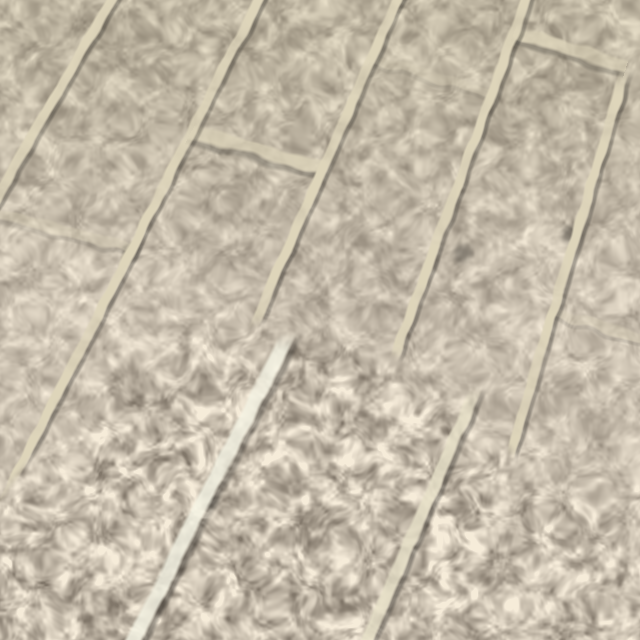
This texture is drawn by a Shadertoy shader. Its source:

```glsl
#define UPPER_HALF_WIDTH 0.0085
#define LOWER_HALF_WIDTH 0.0125
#define UPPER_GRAIN 1.25
#define LOWER_GRAIN 2.2
#define GRAIN_SCALE 48.0
#define SHADOW_DEPTH 0.30
#define STONE_DARK vec3(0.59, 0.55, 0.495)
#define STONE_LIGHT vec3(0.93, 0.89, 0.82)
#define UPPER_MORTAR vec3(0.87, 0.835, 0.73)
#define LOWER_MORTAR vec3(0.92, 0.91, 0.85)

const float JOINT_START[5] = float[5](0.332, 0.206, 0.091, 0.050, 0.488);
const float JOINT_STRENGTH[5] = float[5](0.40, 0.85, 0.25, 0.80, 0.40);
const vec2 STAINS[4] = vec2[4](vec2(0.723, 0.604), vec2(0.205, 0.605),
                               vec2(0.325, 0.217), vec2(0.890, 0.632));

float hash(vec2 p) {
    return fract(sin(dot(p, vec2(127.1, 311.7))) * 43758.5453);
}

float noise(vec2 p) {
    vec2 i = floor(p), f = fract(p);
    f = f * f * (3.0 - 2.0 * f);
    return mix(mix(hash(i), hash(i + vec2(1, 0)), f.x),
               mix(hash(i + vec2(0, 1)), hash(i + vec2(1, 1)), f.x), f.y);
}

// Mottled stone, bent by a coarser noise
float grain(vec2 p) {
    p += 0.9 * vec2(noise(p * 0.6), noise(p * 0.6 + 37.0));
    return 0.45 * noise(p) + 0.35 * noise(p * 1.9 + 11.0) + 0.2 * noise(p * 3.3 + 23.0);
}

// Course number across the fanned upper lines, from their quadratic spacing
float upperCourse(float x, float depth) {
    float b = 0.237 + 0.07 * depth;
    float c = x + 0.58 * depth - 0.174;
    return (b - sqrt(max(b * b - 0.028 * c, 0.0))) / 0.014;
}

float upperLineX(float k, float depth) {
    return 0.174 + 0.237 * k - 0.007 * k * k - depth * (0.58 - 0.07 * k);
}

// Pale mortar with a dark edge on its right side
vec3 mortar(vec3 base, vec3 tint, float side, float halfWidth, float strength) {
    float body = 1.0 - smoothstep(0.55, 1.15, abs(side) / halfWidth);
    float shade = 1.0 - smoothstep(0.1, 0.75, abs(side / halfWidth - 1.25));
    base *= 1.0 - SHADOW_DEPTH * shade * strength;
    return mix(base, tint, body * strength);
}

void mainImage(out vec4 fragColor, in vec2 fragCoord) {
    vec2 uv = fragCoord / iResolution.xy;
    float depth = 1.0 - uv.y;

    // Arched boundary between the two paved areas
    float seam = 0.51 + 1.5 * (uv.x - 0.43) * (uv.x - 0.43);
    float patchEdge = min(seam, 0.78) + 0.08 * (noise(uv * 12.0) - 0.5);
    float lower = smoothstep(-0.04, 0.08, depth - patchEdge);

    // Stone surface
    float cloud = noise(uv * 6.0 + 5.0) - 0.5;
    float speck = grain(uv * GRAIN_SCALE);
    float tone = 0.48 + mix(UPPER_GRAIN, LOWER_GRAIN, lower) * (speck - 0.5);
    tone += 0.14 * cloud + 0.10 * smoothstep(0.1, 0.5, depth) - 0.06 * lower;
    vec3 color = mix(STONE_DARK, STONE_LIGHT, clamp(tone, -0.25, 1.1));
    color *= mix(vec3(0.98, 0.985, 0.96), vec3(1.0), smoothstep(0.0, 0.5, depth));

    // Dark stains
    for (int i = 0; i < 4; i++) {
        float r = length(uv - STAINS[i]) + 0.012 * (speck - 0.5);
        color *= 1.0 - 0.28 * (1.0 - smoothstep(0.004, 0.022, r));
    }

    // Ragged wear shared by every line
    float wobble = 0.004 * (noise(uv * 38.0) - 0.5);
    float wear = 0.55 + 0.5 * noise(uv * 30.0 + 71.0);
    float upperMask = 1.0 - smoothstep(-0.025, 0.005, depth - seam);

    // Cross joints, one per upper course
    float course = upperCourse(uv.x, depth);
    int row = int(clamp(floor(course), 0.0, 4.0));
    float across = course - float(row);
    float inside = step(0.0, course) * step(course, 5.0);
    float jointSide = depth - JOINT_START[row] - 0.055 * across + 2.0 * wobble;
    float jointWidth = 0.006 + 0.006 * JOINT_STRENGTH[row];
    color = mortar(color, UPPER_MORTAR, jointSide, jointWidth,
                   JOINT_STRENGTH[row] * wear * inside * upperMask);

    // Upper long lines
    float k = clamp(round(course), 0.0, 4.0);
    float slope = 0.58 - 0.07 * k;
    float side = (uv.x - upperLineX(k, depth)) / sqrt(1.0 + slope * slope);
    color = mortar(color, UPPER_MORTAR, side + wobble, UPPER_HALF_WIDTH,
                   upperMask * min(wear + 0.15, 1.0)
                   * smoothstep(0.10, 0.15, depth + 0.2 * step(k, 3.5)));

    // Two wider lower lines
    float j = clamp(round((uv.x - 0.208 - 0.51 * uv.y) / (0.365 - 0.074 * uv.y)), 0.0, 1.0);
    slope = 0.51 - 0.074 * j;
    side = (uv.x - 0.208 - 0.365 * j - slope * uv.y) / sqrt(1.0 + slope * slope);
    float start = 0.527 + 0.085 * j;
    float lowerMask = smoothstep(start - 0.012, start + 0.025, depth);
    vec3 tint = mix(LOWER_MORTAR, UPPER_MORTAR, 0.7 * j) * (0.92 + 0.16 * speck);
    color = mortar(color, tint, side + wobble, LOWER_HALF_WIDTH - 0.002 * j,
                   lowerMask * min(wear + 0.2, 1.0));

    fragColor = vec4(clamp(color, 0.0, 1.0), 1.0);
}
```
